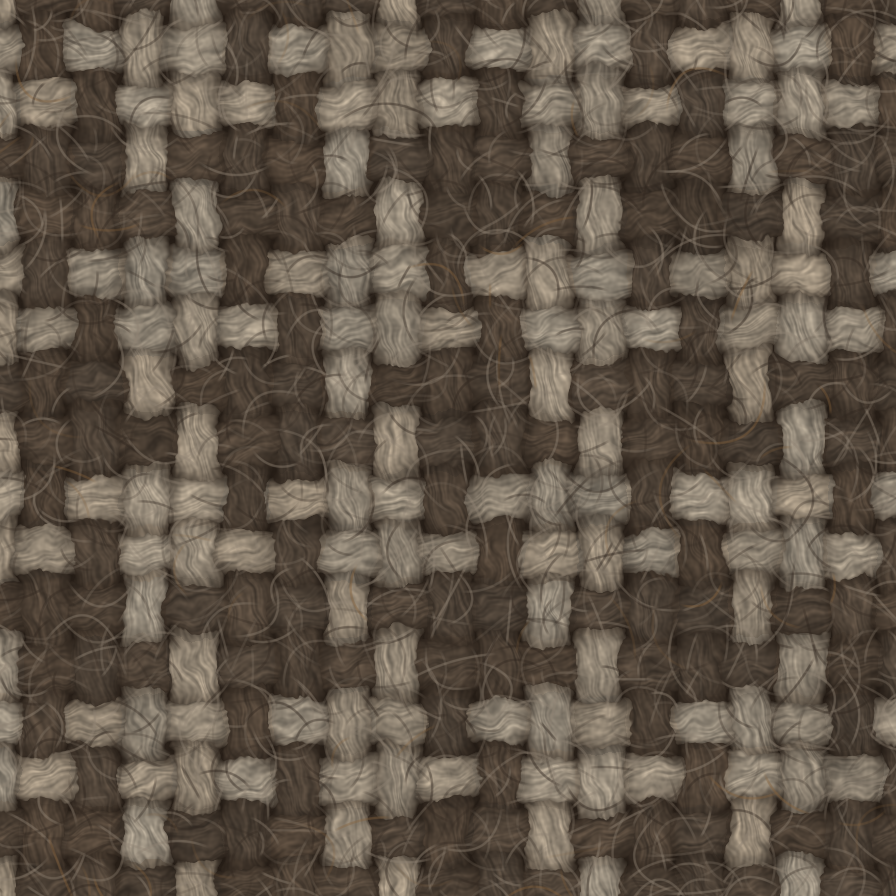
This texture is drawn by a WebGL 2 fragment shader. Its source:

```glsl
#version 300 es
precision highp float;

uniform vec2 u_resolution;
out vec4 fragColor;

const float PI = 3.14159265;
const vec2 THREADS = vec2(17.75, 15.95);   // yarns across and up the canvas
const vec2 WEAVE_OFFSET = vec2(-0.39, 0.4);
const vec3 LIGHT_WOOL = vec3(0.57, 0.525, 0.46);
const vec3 DARK_WOOL = vec3(0.305, 0.258, 0.213);
const vec3 SHADOW = vec3(0.145, 0.112, 0.085);
const vec3 PALE_HAIR = vec3(0.56, 0.51, 0.45);
const vec3 DARK_HAIR = vec3(0.19, 0.15, 0.12);
const vec3 OCHRE_HAIR = vec3(0.52, 0.38, 0.23);

vec2 hash2(vec2 p) {
    vec3 q = fract(p.xyx * vec3(0.1031, 0.1030, 0.0973));
    q += dot(q, q.yzx + 33.33);
    return fract((q.xx + q.yz) * q.zy);
}

float cornerSlope(vec2 cell, vec2 offset) {
    float angle = 2.0 * PI * hash2(cell).x;
    return dot(vec2(cos(angle), sin(angle)), offset);
}

float gradientNoise(vec2 p) {
    vec2 cell = floor(p), f = fract(p);
    vec2 w = f * f * f * (f * (f * 6.0 - 15.0) + 10.0);
    vec2 e = vec2(1.0, 0.0);
    float low = mix(cornerSlope(cell, f), cornerSlope(cell + e, f - e), w.x);
    float high = mix(cornerSlope(cell + e.yx, f - e.yx), cornerSlope(cell + 1.0, f - 1.0), w.x);
    return mix(low, high, w.y);
}

vec2 noiseShift(vec2 p) {
    return vec2(gradientNoise(p), gradientNoise(p + 57.3));
}

// Rounded yarn that swells where it passes over its neighbour
float yarnHeight(float across, float radius, float wave) {
    float a = across / radius;
    return (1.0 + 0.6 * wave) * sqrt(max(1.0 - a * a, 0.0));
}

// Fine strands running along a yarn, slanted by its twist
float strands(float along, float across, float twist, float seed) {
    float bend = 0.16 * gradientNoise(vec2(along, across) * 2.3 + seed);
    float lane = across + along * twist + bend;
    float coarse = gradientNoise(vec2(along * 1.6 + seed, lane * 7.0 + seed));
    float fine = gradientNoise(vec2(along * 2.6 - seed, lane * 15.0 + seed));
    return 0.55 * coarse + 0.6 * fine;
}

// Two light yarns alternate with two dark ones; each crossing varies a little
vec3 yarnColor(float index, float crossing, float fibre) {
    vec3 wool = mix(DARK_WOOL, LIGHT_WOOL, step(1.5, mod(index, 4.0)));
    vec2 vary = hash2(vec2(index, crossing) + 71.0) - 0.5;
    wool *= 1.0 + 0.13 * vary.x + vec3(0.03, 0.0, -0.03) * vary.y;
    return wool * (1.0 + 0.52 * fibre);
}

// Coverage of one curved hair centred on the origin
float hairMask(vec2 p, float angle, float bend, float halfLength, float width, float pixel) {
    float c = cos(angle), s = sin(angle);
    vec2 q = vec2(c * p.x + s * p.y, c * p.y - s * p.x);
    float away = abs(q.y - bend * (q.x * q.x - 0.1)) / sqrt(1.0 + 4.0 * bend * bend * q.x * q.x);
    float ends = 1.0 - smoothstep(halfLength * 0.6, halfLength, abs(q.x));
    return ends * (1.0 - smoothstep(width * 0.4, width + pixel, away));
}

// One layer of scattered loose hairs
vec3 addHairs(vec3 color, vec2 uv, float density, float layer, float pixel) {
    vec2 p = uv * density + layer * 0.37;
    vec2 base = floor(p);
    for (int k = 0; k < 9; k++) {
        vec2 cell = base + vec2(k % 3 - 1, k / 3 - 1);
        vec2 place = hash2(cell + layer * 19.7);
        vec2 form = hash2(cell + layer * 31.1 + 5.0);
        vec2 kind = hash2(cell + layer * 43.9 + 11.0);
        float mask = hairMask(p - cell - place, form.x * PI, (form.y - 0.5) * 2.2,
                              mix(0.35, 0.9, kind.x), 0.0011 * density, pixel * density);
        vec3 tint = mix(DARK_HAIR, PALE_HAIR, step(0.36, kind.y));
        tint = mix(tint, OCHRE_HAIR, step(0.97, kind.y));
        color = mix(color, tint, mask * mix(0.12, 0.46, place.x));
    }
    return color;
}

void main() {
    vec2 uv = gl_FragCoord.xy / u_resolution.y;
    float pixel = 1.0 / u_resolution.y;

    // Uneven hand of the cloth, then ragged yarn edges
    vec2 p = uv * THREADS + WEAVE_OFFSET;
    p += 0.16 * noiseShift(p * 0.55) + 0.13 * noiseShift(p * 2.1 + 9.0);
    vec2 ragged = p + 0.055 * noiseShift(p * 8.0 + 23.0);
    vec2 yarn = floor(ragged);
    vec2 across = ragged - yarn - 0.5;

    // Plain weave: each yarn rises and dips in turn
    float warpWave = -cos(PI * (ragged.y - 0.5 + yarn.x));
    float weftWave = cos(PI * (ragged.x - 0.5 + yarn.y));
    float warpRadius = 0.48 + 0.06 * gradientNoise(vec2(ragged.y * 0.8, yarn.x * 7.3));
    float weftRadius = 0.43 + 0.10 * gradientNoise(vec2(ragged.x * 0.8, yarn.y * 5.7));
    float warpHeight = yarnHeight(across.x, warpRadius, warpWave);
    float weftHeight = yarnHeight(across.y, weftRadius, weftWave);

    float warpFibre = strands(p.y, p.x, 0.28, yarn.x * 3.7);
    float weftFibre = strands(p.x, p.y, -0.22, yarn.y * 5.3 + 40.0);
    vec3 warpColor = yarnColor(yarn.x, yarn.y, warpFibre);
    vec3 weftColor = yarnColor(yarn.y, yarn.x + 40.0, weftFibre);

    // Upper yarn shows, sinking into shadow at its edges
    float warpOnTop = smoothstep(-0.12, 0.12, warpHeight - weftHeight + 0.2 * (warpFibre - weftFibre));
    float relief = smoothstep(-0.1, 1.45, max(warpHeight, weftHeight));
    vec3 color = mix(SHADOW, mix(weftColor, warpColor, warpOnTop), relief);

    // Fuzz over the whole surface
    color *= 1.0 + 0.12 * gradientNoise(uv * 170.0) + 0.10 * gradientNoise(uv * 7.0);
    for (int i = 0; i < 5; i++) {
        color = addHairs(color, uv, 15.0 + 2.0 * float(i), float(i) + 1.0, pixel);
    }
    fragColor = vec4(color, 1.0);
}
```
